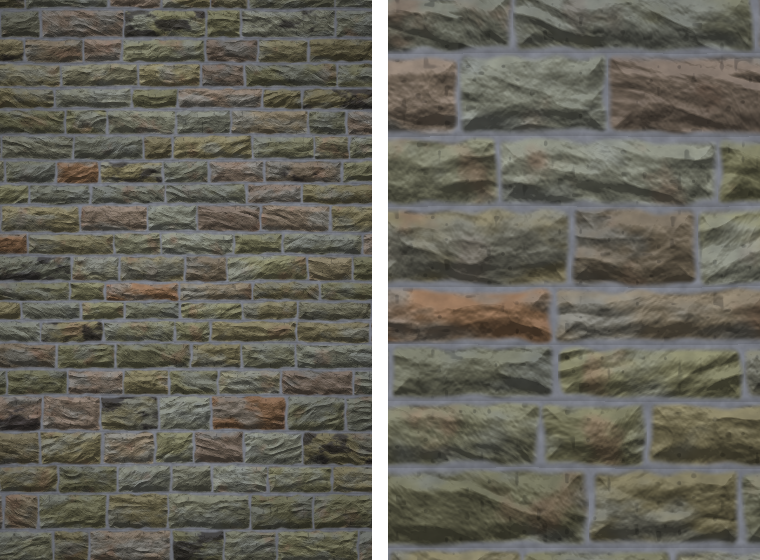
Left: the whole. Right: its middle third, enlarged.
Write a Shadertoy shader that draws this texture.

```glsl
// Weathered wall of rough-hewn sandstone blocks in 22 uneven courses with pale mortar.

// Heights of the joints between courses, measured downward; the wall is 5.1 by 7.68.
const float JOINTS[23] = float[23](
    -.22, .13, .53, .87, 1.21, 1.51, 1.86, 2.20, 2.52, 2.81, 3.19, 3.50,
    3.86, 4.13, 4.40, 4.71, 5.07, 5.43, 5.92, 6.38, 6.77, 7.27, 7.74);

float hash(vec2 p) {
    vec3 q = fract(p.xyx * .1031);
    q += dot(q, q.yzx + 33.33);
    return fract((q.x + q.y) * q.z);
}

float noise(vec2 p) {
    vec2 i = floor(p), f = fract(p);
    f = f * f * (3. - 2. * f);
    return mix(mix(hash(i), hash(i + vec2(1, 0)), f.x),
               mix(hash(i + vec2(0, 1)), hash(i + 1.), f.x), f.y);
}

float fbm(vec2 p) {
    float sum = 0., amp = .5;
    for (int i = 0; i < 4; i++) {
        sum += amp * noise(p);
        p = mat2(1.6, 1.2, -1.2, 1.6) * p + 7.3;
        amp *= .5;
    }
    return sum / .94;
}

// Side of a block: cell border k of a course, shifted at random.
float sideJoint(float k, float row) {
    return k + .56 * (hash(vec2(k + 40., row * 7. + 3.)) - .5);
}

// Depth inside a block with a ragged outline; negative in the mortar.
float blockDepth(vec2 q, vec2 halfSize, vec2 seed) {
    q += .03 * (vec2(noise(q * 9. + seed), noise(q * 9. + seed + 50.)) - .5);
    vec2 d = abs(q) - halfSize + .025;
    return .025 - length(max(d, 0.)) - min(max(d.x, d.y), 0.);
}

// Chiselled face: raised rim, one long ledge, slanting ridges and grain.
float relief(vec2 q, vec2 halfSize, vec2 seed) {
    float rim = .035 * smoothstep(-.01, .09, blockDepth(q, halfSize, seed));
    vec2 w = q + .08 * (vec2(noise(q * 4. + seed), noise(q * 4. + seed + 20.)) - .5);
    w.y += (hash(seed + 15.) - .5) * .7 * w.x;
    float ledge = (hash(seed + 4.) - .3) * halfSize.y
                + .2 * (noise(vec2(q.x * 3., 0.) + seed) - .5);
    float h = rim - .2 * hash(seed + 9.) * abs(w.y - ledge);
    h += .04 * abs(noise(w * vec2(3., 7.) + seed) - .5);
    h -= .045 * abs(noise(w * vec2(5., 11.) + seed + 31.) - .5);
    return h + .026 * fbm(w * vec2(11., 17.) + seed);
}

void mainImage(out vec4 fragColor, in vec2 fragCoord) {
    vec2 uv = fragCoord / iResolution.xy;
    vec2 wall = vec2(uv.x, 1. - uv.y) * vec2(5.1, 7.68);
    float pixel = 7.68 / iResolution.y;
    vec2 p = wall + vec2(0., .03 * (noise(wall * 1.3) - .5));

    // Find the course, then the block within it
    int course = 0;
    for (int i = 1; i < 22; i++) if (p.y > JOINTS[i]) course = i;
    float row = float(course);
    float top = JOINTS[course], bottom = JOINTS[course + 1];
    float pitch = mix(.75, .95, hash(vec2(row, 8.)));
    float x = p.x / pitch + 5. * hash(vec2(row, 21.));
    float k = floor(x);
    if (x < sideJoint(k, row)) k--;
    else if (x >= sideJoint(k + 1., row)) k++;
    float left = sideJoint(k, row), right = sideJoint(k + 1., row);
    vec2 q = vec2((x - .5 * (left + right)) * pitch, p.y - .5 * (top + bottom));
    vec2 halfSize = .5 * vec2((right - left) * pitch, bottom - top) - vec2(.016, .02);
    vec2 seed = floor(90. * vec2(hash(vec2(k, row)), hash(vec2(row + 60., k))));

    // Surface lit by the sky from above
    float e = .013, h = relief(q, halfSize, seed);
    vec2 slope = vec2(relief(q + vec2(e, 0), halfSize, seed),
                      relief(q + vec2(0, e), halfSize, seed)) - h;
    float light = clamp(dot(slope / e, vec2(.25, .95)), -.6, .5);

    // Block tint: olive, grey, tan or pinkish brown, a few of them rusty
    float pick = hash(seed + 2.), patches = fbm(q * vec2(3., 5.) + seed);
    vec3 stone = mix(vec3(.335, .33, .25), vec3(.345, .35, .31), smoothstep(.2, .5, pick));
    stone = mix(stone, vec3(.355, .335, .25), smoothstep(.5, .7, pick));
    stone = mix(stone, vec3(.36, .32, .28), smoothstep(.8, .9, pick));
    stone = mix(stone, vec3(.36, .27, .19), .8 * step(.965, pick));
    stone = mix(stone, vec3(.37, .28, .23), .45 * smoothstep(.58, .8, fbm(q * 4. + seed + 70.)));
    stone = mix(stone, vec3(.34, .35, .34), .6 * smoothstep(.45, .7, patches));
    stone *= .94 + .18 * hash(seed + 6.);
    stone *= .88 + .26 * fbm(q * vec2(17., 23.) + seed);

    // Soot on some blocks, and faint pits
    float soot = step(.9, hash(seed + 13.)) * smoothstep(.47, .62, fbm(q * vec2(4., 7.) + seed + 11.));
    stone = mix(stone, vec3(.15, .14, .14), .75 * soot);
    stone *= 1. - .2 * smoothstep(.8, .95, noise(p * 31.));
    stone *= 1. + .68 * light;
    stone += vec3(.03, .04, .07) * max(light, 0.);

    // Gritty mortar, shaded under the upper block
    float depth = blockDepth(q, halfSize, seed);
    vec3 mortar = vec3(.445, .455, .485) * (.87 + .26 * fbm(p * 19.));
    mortar *= 1. - .1 * smoothstep(.0, .03, q.y - halfSize.y + .01);
    float soft = max(pixel, .018);
    vec3 color = mix(mortar, stone, smoothstep(-soft, soft, depth));

    // Mottling and darker corners
    color *= .95 + .14 * fbm(wall * 1.1 + 3.);
    vec2 fromCentre = uv - vec2(.5, .48);
    color *= 1.06 - .5 * dot(fromCentre, fromCentre);
    fragColor = vec4(color, 1.);
}
```
